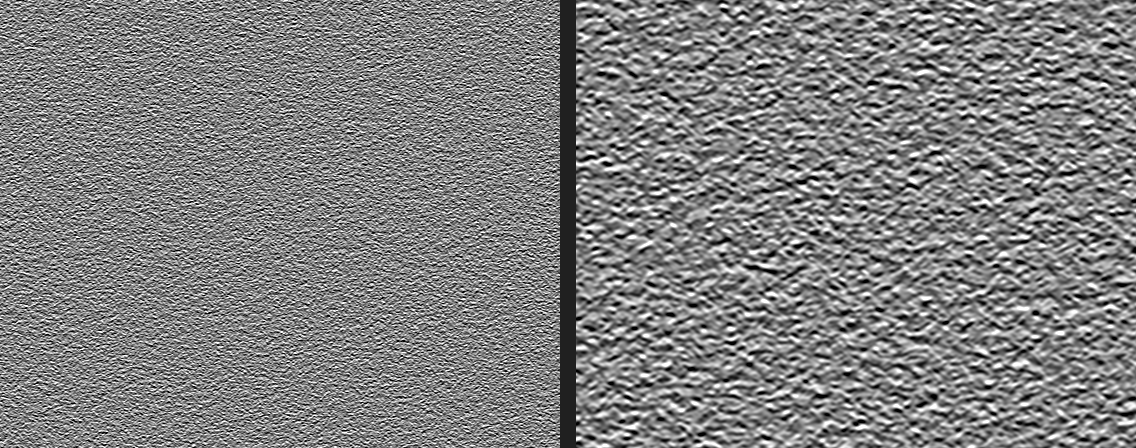
Left: the whole. Right: its middle third, enlarged.
A WebGL 1 fragment shader for this texture:

```glsl
precision highp float;
// Fine grey embossed grain: short, rounded, variously tilted ridges lit from above.
uniform vec2 u_resolution;

vec3 hash3(vec2 cell) {
    vec3 p = fract(cell.xyx * vec3(0.1031, 0.1030, 0.0973));
    p += dot(p, p.yxz + 33.33);
    return fract((p.xxy + p.yzz) * p.zyx);
}

// One ridge: a Gaussian differentiated vertically, bright on one side, dark on the other.
float ridge(vec2 offset, float tilt) {
    offset.y += tilt * offset.x;
    vec2 d = offset / vec2(0.65, 0.62);
    return d.y * exp(-0.5 * dot(d, d));
}

// Sum of randomly placed, tilted and weighted ridges from the nearby cells.
float embossedGrain(vec2 p) {
    vec2 home = floor(p);
    float sum = 0.0;
    for (int j = -2; j <= 2; j++) {
        for (int i = -2; i <= 2; i++) {
            vec2 cell = home + vec2(float(i), float(j));
            vec3 place = hash3(cell);
            float weight = hash3(cell + vec2(571.0, 293.0)).x * 2.0 - 1.0;
            float tilt = (place.z - 0.5) * 1.1;
            sum += weight * ridge(p - cell - place.xy, tilt);
        }
    }
    return sum;
}

void main() {
    // Cells are a little wider than tall, which stretches the grain sideways.
    vec2 p = gl_FragCoord.xy / u_resolution.y * vec2(315.0, 410.0);
    float grey = 0.506 + 0.487 * embossedGrain(p);
    gl_FragColor = vec4(vec3(clamp(grey, 0.0, 1.0)), 1.0);
}
```
